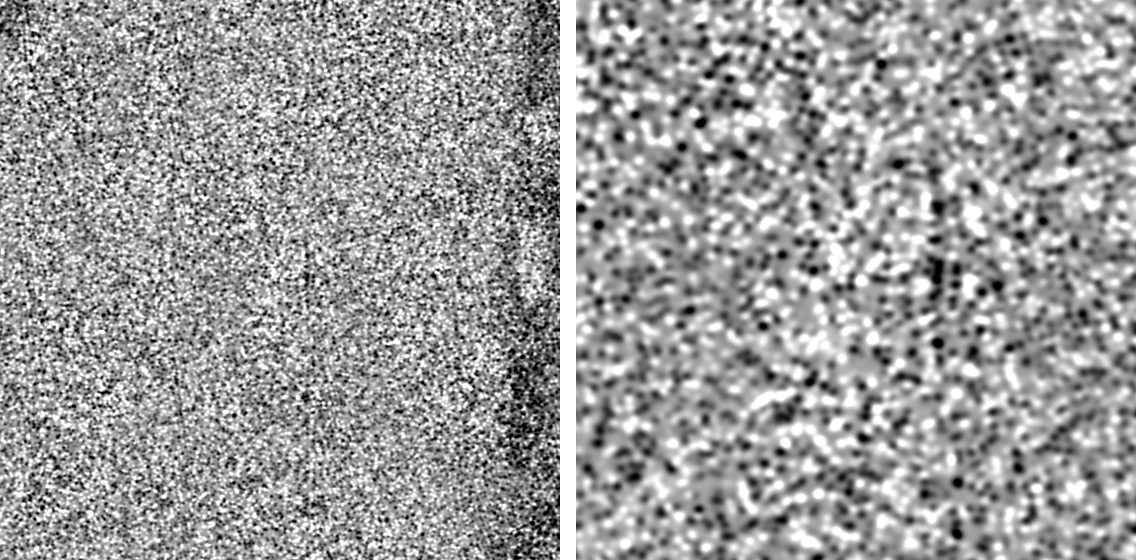
Left: the whole. Right: its middle third, enlarged.
This texture is drawn by a Shadertoy shader. Its source:

```glsl
// Fine monochrome grain with a darker, ragged band along the right side.
// Jittered band-pass spots of random sign are summed into a soft grain field;
// slow value noise then varies its brightness and contrast.

const float GRAIN_CELLS = 194.0;      // spot cells across the canvas
const float SPOT_RADIUS = 0.5;        // spot spread, in cells
const float GRAIN_GAIN = 2.4;         // brings the field to unit deviation
const float BASE_GREY = 0.615;
const float BASE_CONTRAST = 0.215;
const float BAND_DARKENING = 0.26;

// Three random values in 0..1 for a lattice point
vec3 hash32(vec2 p) {
    vec3 q = fract(vec3(p.xyx) * vec3(0.1031, 0.1030, 0.0973));
    q += dot(q, q.yxz + 33.33);
    return fract((q.xxy + q.yzz) * q.zyx);
}

// Smooth value noise, -1..1
float valueNoise(vec2 p) {
    vec2 cell = floor(p);
    vec2 f = fract(p);
    f = f * f * (3.0 - 2.0 * f);
    float low = mix(hash32(cell).x, hash32(cell + vec2(1, 0)).x, f.x);
    float high = mix(hash32(cell + vec2(0, 1)).x, hash32(cell + vec2(1, 1)).x, f.x);
    return 2.0 * mix(low, high, f.y) - 1.0;
}

// Sum of jittered spots, each with a faint ring of opposite sign
float grainField(vec2 p, float radius) {
    vec2 cell = floor(p);
    float sum = 0.0;
    for (int y = -2; y <= 2; y++) {
        for (int x = -2; x <= 2; x++) {
            vec2 id = cell + vec2(x, y);
            vec3 rnd = hash32(id + 71.0);
            vec2 offset = p - id - rnd.xy;
            float q = dot(offset, offset) / (radius * radius);
            sum += (2.0 * rnd.z - 1.0) * (1.0 - 0.2 * q) * exp(-0.5 * q);
        }
    }
    return sum;
}

// Soft elliptical patch, 1 inside and 0 outside
float softPatch(vec2 uv, vec2 centre, vec2 radii) {
    return 1.0 - smoothstep(0.55, 1.3, length((uv - centre) / radii));
}

// Dark band on the right: wavering edge, uneven depth, two pale islands
float darkBand(vec2 uv) {
    float edge = 0.885 + 0.045 * uv.y + 0.012 * valueNoise(uv.yy * vec2(9.0, 3.0));
    float band = smoothstep(edge - 0.025, edge + 0.025, uv.x);
    float depth = 0.85 + 0.35 * valueNoise(uv * vec2(26.0, 15.0) + 5.0);
    float islands = softPatch(uv, vec2(0.95, 0.53), vec2(0.035, 0.075))
                  + softPatch(uv, vec2(0.968, 0.775), vec2(0.03, 0.04));
    return band * (depth - 1.3 * islands);
}

void mainImage(out vec4 fragColor, in vec2 fragCoord) {
    vec2 uv = fragCoord / iResolution.xy;

    // Grain, slightly wider than tall
    vec2 grainPos = uv * GRAIN_CELLS * vec2(0.95, 1.05);
    float grain = GRAIN_GAIN * grainField(grainPos, SPOT_RADIUS);

    // Slow drift of brightness and contrast
    float contrast = BASE_CONTRAST * (1.0 + 0.2 * valueNoise(uv * 14.0 + 31.0));
    float grey = BASE_GREY + 0.035 * valueNoise(uv * 19.0 + 11.0);

    // Dark band and shaded upper left corner
    grey -= BAND_DARKENING * darkBand(uv);
    grey -= 0.22 * softPatch(uv, vec2(0.0, 0.97), vec2(0.07, 0.04));

    fragColor = vec4(vec3(clamp(grey + contrast * grain, 0.0, 1.0)), 1.0);
}
```
